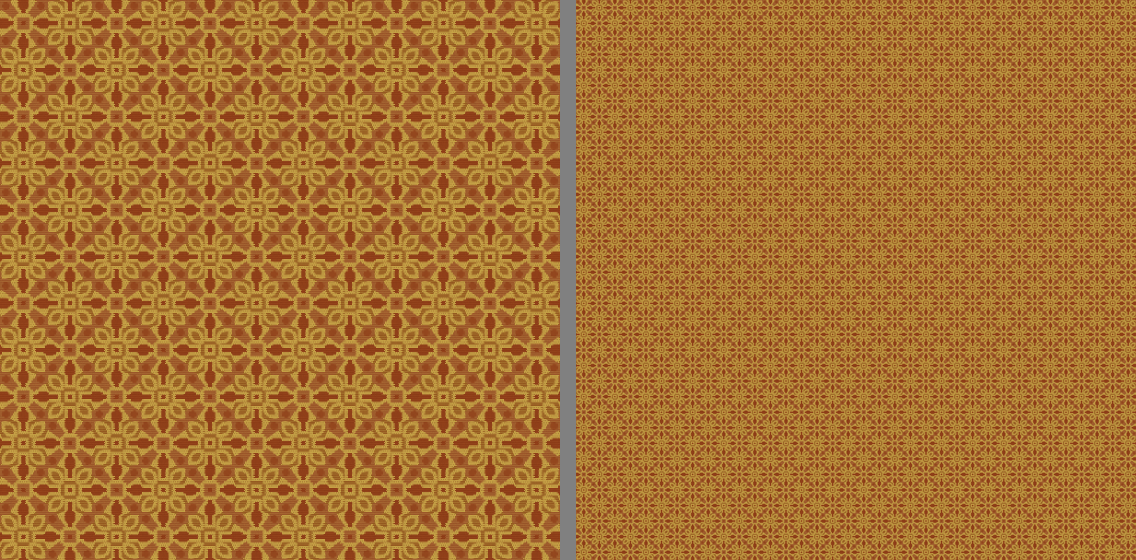
Left: one tile. Right: repeated 3 by 3.
A three.js fragment shader for this pattern:

```glsl
// Woven lattice of gold rosettes: barbed red darts, hollow leaves and russet lozenges.
varying vec2 vUv;

const float NODES = 12.0;       // motif nodes per side, rosettes on every second one
const float STITCHES = 512.0;   // stitches per side
const float TOOTH = 0.3;        // sideways step of alternate rows, in stitches
const float DYE_CELLS = 24.0;   // dye noise cells per side
const float DYE_AMOUNT = 0.015;
const float STITCH_WEAR = 0.04;
const float EDGE = 0.006;       // softness of colour changes, in node spacings

const float SQUARE_SIZE = 0.115;
const float DOT_SIZE = 0.048;
const vec2 LEAF_SIZE = vec2(0.235, 0.145);
const vec2 LEAF_HOLE = vec2(0.135, 0.076);
const float LEAF_OFFSET = 0.42;
const vec2 BARB_TIP = vec2(0.53, 0.285);
const vec2 BLOB_POS = vec2(0.625, 0.375);
const float BLOB_RADIUS = 0.08;

const vec3 GOLD = vec3(0.765, 0.625, 0.27);
const vec3 GOLD_SHADE = vec3(0.69, 0.51, 0.22);
const vec3 OCHRE = vec3(0.63, 0.425, 0.17);
const vec3 OCHRE_SHADE = vec3(0.585, 0.35, 0.125);
const vec3 RUSSET = vec3(0.64, 0.39, 0.19);
const vec3 RUSSET_SHADE = vec3(0.605, 0.335, 0.16);
const vec3 RED = vec3(0.57, 0.26, 0.105);
const vec3 RED_SHADE = vec3(0.55, 0.235, 0.09);

float hash(vec2 p) {
  vec3 q = fract(p.xyx * vec3(0.1031, 0.1030, 0.0973));
  q += dot(q, q.yzx + 33.33);
  return fract((q.x + q.y) * q.z);
}

float gradientAt(vec2 cell, vec2 offset) {
  float angle = 6.2832 * hash(mod(cell, DYE_CELLS));
  return dot(vec2(cos(angle), sin(angle)), offset);
}

// Gradient noise that wraps at the canvas edges
float dyeNoise(vec2 p) {
  vec2 i = floor(p), f = p - i, u = f * f * (3.0 - 2.0 * f), e = vec2(1.0, 0.0);
  return mix(mix(gradientAt(i, f), gradientAt(i + e.xy, f - e.xy), u.x),
             mix(gradientAt(i + e.yx, f - e.yx), gradientAt(i + 1.0, f - 1.0), u.x), u.y);
}

float inside(float d) { return 1.0 - smoothstep(-EDGE, EDGE, d); }

float boxDist(vec2 p, vec2 halfSize) {
  vec2 d = abs(p) - halfSize;
  return max(d.x, d.y);
}

float lensDist(vec2 p, vec2 size) {
  return abs(p.y) - size.y * (1.0 - p.x * p.x / (size.x * size.x));
}

// Gold surround of an arm: straight stem, swept barb, flat bar at the end
float armDist(vec2 p) {
  float stem = boxDist(p - vec2(0.345, 0.0), vec2(0.155, 0.115));
  float front = (BARB_TIP.x - p.x) - (BARB_TIP.y - p.y) * 0.5;
  float back = p.y - mix(BARB_TIP.y, 0.11, (p.x - BARB_TIP.x) / 0.24);
  float barb = max(max(front, back), p.x - 0.84);
  float end = boxDist(p - vec2(0.77, 0.0), vec2(0.10, 0.105));
  float bar = boxDist(p - vec2(0.835, 0.0), vec2(0.035, 0.155));
  return min(min(stem, bar), min(barb, end));
}

// Red dart: straight stem, broad body, short tip
float dartDist(vec2 p) {
  float shaft = boxDist(p - vec2(0.525, 0.0), vec2(0.265, 0.05));
  vec2 q = abs(p - vec2(0.575, 0.0));
  float body = max(boxDist(q, vec2(0.125, 0.112)), (q.x + q.y - 0.19) * 0.7);
  return min(shaft, body);
}

// Fold the plane to one eighth of a rosette: x along an arm, y across it
vec2 foldRosette(vec2 uv) {
  vec2 p = uv * NODES - 0.5;
  vec2 k = floor(vec2(p.x + p.y, p.x - p.y) * 0.5 + 0.5);
  p = abs(p - vec2(k.x + k.y, k.x - k.y));
  return vec2(max(p.x, p.y), min(p.x, p.y));
}

vec3 weave(vec2 uv) {
  // Alternate rows step sideways and serrate every outline
  vec2 stitch = floor(uv * STITCHES);
  float shade = mod(stitch.y, 2.0);
  float fleck = shade * mod(stitch.x + floor(stitch.y * 0.5), 2.0);
  vec2 p = foldRosette((stitch + 0.5 + vec2(TOOTH * (shade * 2.0 - 1.0), 0.0)) / STITCHES);

  // Ground and lozenges
  float lozenge = inside(0.80 - p.x - p.y);
  vec3 color = mix(mix(OCHRE, OCHRE_SHADE, shade), mix(RUSSET, RUSSET_SHADE, shade), lozenge);
  vec3 red = mix(RED, RED_SHADE, shade);
  color = mix(color, red, 0.75 * inside(length(p - BLOB_POS) - BLOB_RADIUS));

  // Gold leaves, arms and centre square
  vec2 leaf = vec2(p.x + p.y, p.x - p.y) * 0.70711 - vec2(LEAF_OFFSET, 0.0);
  float leafRing = max(lensDist(leaf, LEAF_SIZE), -lensDist(leaf, LEAF_HOLE));
  float gold = min(min(leafRing, armDist(p)), p.x - SQUARE_SIZE);
  color = mix(color, mix(GOLD, GOLD_SHADE, fleck), inside(gold));

  // Red darts and node dots
  float dots = min(p.x, boxDist(p - vec2(1.0, 0.0), vec2(0.0))) - DOT_SIZE;
  color = mix(color, red, inside(min(dartDist(p), dots)));

  // Uneven dye and stitch wear
  float wear = STITCH_WEAR * (hash(mod(stitch, STITCHES)) - 0.5);
  return color * (1.0 + wear + DYE_AMOUNT * dyeNoise(uv * DYE_CELLS));
}

void main() {
  // Four samples smooth the stitch edges
  vec2 texel = fwidth(vUv);
  vec3 color = vec3(0.0);
  for (int i = 0; i < 4; i++) {
    vec2 corner = vec2(mod(float(i), 2.0), floor(float(i) * 0.5)) - 0.5;
    color += 0.25 * weave(vUv + corner * 0.5 * texel);
  }
  gl_FragColor = vec4(color, 1.0);
}
```
